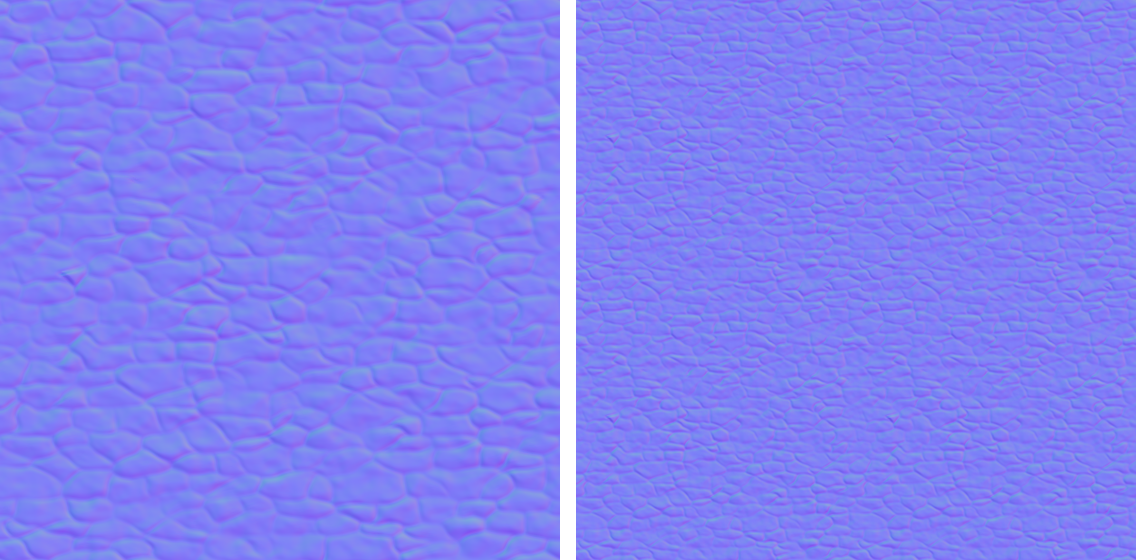
Left: one tile. Right: repeated 2 by 2.
Write a Shadertoy shader that draws this texture map.

```glsl
// Tiling normal map of a rubble stone wall: flat irregular stones with soft joints.

const vec2 STONES = vec2(13.0, 26.0);  // stones across and up the tile
const float SLOPE = 0.00172;           // height to normal strength
const float SAMPLE_STEP = 0.0047;      // gradient step, also softens the relief

// Integer hash (PCG) of a non-negative lattice point, two values in 0..1
vec2 hash2(vec2 cell, uint seed) {
    uvec2 v = uvec2(cell) + uvec2(seed, seed * 7u);
    v = v * 1664525u + 1013904223u;
    v.x += v.y * 1664525u;
    v.y += v.x * 1664525u;
    v ^= v >> 16u;
    v.x += v.y * 1664525u;
    v.y += v.x * 1664525u;
    v ^= v >> 16u;
    return vec2(v & 65535u) / 65535.0;
}

// Smooth value noise that wraps after "period" cells, two channels in -1..1
vec2 wrapNoise(vec2 uv, vec2 period, uint seed) {
    vec2 p = uv * period;
    vec2 cell = floor(p), f = p - cell;
    f = f * f * f * (f * (f * 6.0 - 15.0) + 10.0);
    vec2 a = hash2(mod(cell, period), seed);
    vec2 b = hash2(mod(cell + vec2(1, 0), period), seed);
    vec2 c = hash2(mod(cell + vec2(0, 1), period), seed);
    vec2 d = hash2(mod(cell + vec2(1, 1), period), seed);
    return mix(mix(a, b, f.x), mix(c, d, f.x), f.y) * 2.0 - 1.0;
}

// Offset from p to the stone centre in a cell (xy) and the stone's size bonus (z)
vec3 stoneAt(vec2 p, vec2 cell, vec2 count) {
    vec2 id = mod(cell, count);
    vec2 jitter = (hash2(id, 11u) - 0.5) * vec2(0.85, 0.55);
    float stagger = 0.5 * mod(id.y, 2.0) - 0.25;
    float size = hash2(id, 53u).x;
    return vec3(cell + 0.5 + jitter + vec2(stagger, 0.0) - p, 0.45 * size * size);
}

// Boxy length: between a circle and a square
float boxyLength(vec2 r) {
    vec2 a = abs(r);
    return pow(dot(a * a, a) + 1e-6, 1.0 / 3.0);
}

vec2 boxyGradient(vec2 r, float len) {
    return r * abs(r) / (len * len);
}

// Rounded distance, in canvas units, to the nearest joint between stones
float jointDistance(vec2 uv, vec2 count) {
    vec2 p = uv * count;
    vec2 base = floor(p);
    float nearest = 1e3;
    vec2 nearestCell = base, nearestDir = vec2(0.0);
    for (int y = -2; y <= 2; y++)
    for (int x = -2; x <= 2; x++) {
        vec2 cell = base + vec2(x, y);
        vec3 stone = stoneAt(p, cell, count);
        float len = boxyLength(stone.xy);
        if (len - stone.z < nearest) {
            nearest = len - stone.z;
            nearestCell = cell;
            nearestDir = boxyGradient(stone.xy, len);
        }
    }
    // Soft minimum over the neighbours rounds the stone corners
    const float ROUNDING = 0.003;
    float sum = 1e-9;
    for (int y = -2; y <= 2; y++)
    for (int x = -2; x <= 2; x++) {
        vec2 cell = base + vec2(x, y);
        if (cell == nearestCell) continue;
        vec3 stone = stoneAt(p, cell, count);
        float len = boxyLength(stone.xy);
        vec2 steepness = (boxyGradient(stone.xy, len) - nearestDir) * count;
        float d = (len - stone.z - nearest) / max(length(steepness), 4.0);
        sum += exp(-d / ROUNDING);
    }
    return -ROUNDING * log(sum);
}

// Relief: flat stones, joints that fade in and out, lumpy faces
float wallHeight(vec2 uv) {
    vec2 warp = 0.007 * wrapNoise(uv, vec2(9, 11), 3u)
              + 0.006 * wrapNoise(uv, vec2(27, 34), 5u);
    float d = jointDistance(uv + warp, STONES);
    float depth = 0.85 + 0.6 * wrapNoise(uv, vec2(14, 22), 17u).x;
    float stone = depth * smoothstep(-0.004, 0.009, d) + 0.3 * smoothstep(0.0, 0.024, d);
    float lumps = 0.50 * wrapNoise(uv, vec2(17, 31), 41u).x
                + 0.45 * wrapNoise(uv, vec2(33, 49), 23u).x
                + 0.26 * wrapNoise(uv, vec2(58, 73), 29u).x;
    return stone + lumps;
}

// Encode the slope; blue falls off faster on faces that look up
vec3 normalColor(vec2 slope) {
    vec2 rg = 0.5 + 0.5 * slope;
    vec2 lean = rg - 0.5;
    float blue = 0.976 - 0.65 * max(lean.y, 0.0) - 0.15 * max(-lean.y, 0.0) - 0.4 * abs(lean.x);
    return vec3(rg, blue);
}

void mainImage(out vec4 fragColor, in vec2 fragCoord) {
    vec2 uv = fragCoord / iResolution.xy;
    vec2 e = vec2(SAMPLE_STEP, 0.0);
    vec2 gradient = vec2(wallHeight(uv + e.xy) - wallHeight(uv - e.xy),
                         wallHeight(uv + e.yx) - wallHeight(uv - e.yx)) / (2.0 * SAMPLE_STEP);
    vec2 slope = -gradient * SLOPE * vec2(0.9, 1.0);
    slope /= sqrt(1.0 + dot(slope, slope));
    fragColor = vec4(normalColor(slope), 1.0);
}
```
